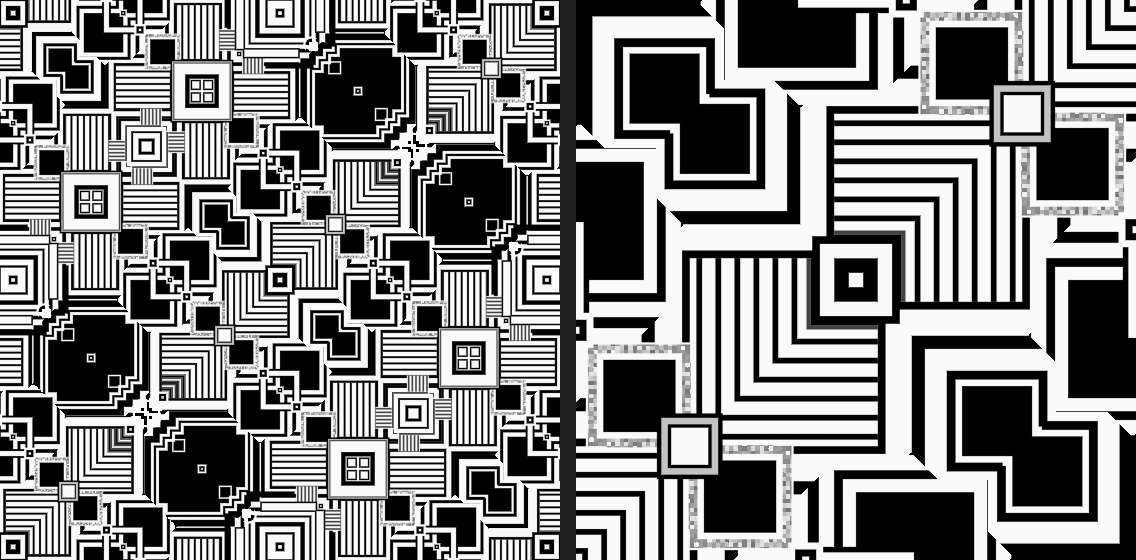
Left: the whole. Right: its middle third, enlarged.
Give the GLSL for this pattern, as a WebGL 2 fragment shader.

```glsl
#version 300 es
precision highp float;
// Draws a mirrored black and white maze of hatched crosses, nested squares and stepped outlines.

uniform vec2 u_resolution;
out vec4 outColor;

const float UNITS = 768.0;      // design units across the canvas
const float REPEAT = 366.0;     // spacing of the diagonal lattice
const float BLACK = 0.0;
const float DARK = 0.26;
const float LIGHT = 0.76;
const float WHITE = 0.98;

float hash(vec2 p) {
    vec3 q = fract(vec3(p.xyx) * 0.1031);
    q += dot(q, q.yzx + 33.33);
    return fract((q.x + q.y) * q.z);
}

// Signed square-cornered distance to a box
float box(vec2 p, vec2 center, vec2 halfSize) {
    vec2 q = abs(p - center) - halfSize;
    return max(q.x, q.y);
}

float square(vec2 p, vec2 center, float halfSide) {
    return box(p, center, vec2(halfSide));
}

// Mirrors the plane across both diagonals
vec2 diagonalFold(vec2 p) {
    if (p.x + p.y < 0.0) p = -p.yx;
    return p.y > p.x ? p.yx : p;
}

float cover(float d, float aa) { return 1.0 - smoothstep(-aa, aa, d); }

void paint(inout float ink, float d, float tone, float aa) {
    ink = mix(ink, tone, cover(d, aa));
}

float band(float d, float inner, float outer) {
    return abs(d - 0.5 * (inner + outer)) - 0.5 * (outer - inner);
}

float stripes(float x, float period, float width) {
    return abs(mod(x, period) - 0.5 * period) - 0.5 * width;
}

// Two outlines around whichever motif is nearest
void outline(inout float ink, inout float nearest, float d, float reach, vec4 edges, float aa) {
    if (d - reach > nearest) return;
    nearest = d - reach;
    ink = WHITE;
    paint(ink, min(band(d, edges.x, edges.y), band(d, edges.z, edges.w)), BLACK, aa);
}

// Small framed dot
void stud(inout float ink, vec2 p, vec2 center, float size, float aa) {
    paint(ink, square(p, center, size), WHITE, aa);
    paint(ink, square(p, center, size * 0.6), BLACK, aa);
    paint(ink, square(p, center, size * 0.2), WHITE, aa);
}

// Black block with a speckled fringe
void block(inout float ink, vec2 p, vec2 center, float size, float aa) {
    float d = square(p, center, size);
    paint(ink, d - 8.0, WHITE, aa);
    paint(ink, band(d, 3.0, 7.0), mix(0.45, 0.95, hash(floor(p / 2.0))), aa);
    paint(ink, d, BLACK, aa);
}

// Ragged white blot
void blot(inout float ink, vec2 p, vec2 center, float radius, float aa) {
    float d = length(p - center) - radius;
    paint(ink, d - 5.0 * hash(floor(p / 4.0)), WHITE, aa);
    float speck = step(0.8, hash(floor(p / 4.0) + 7.0));
    paint(ink, d, mix(ink, BLACK, speck), aa);
}

void main() {
    vec2 uv = gl_FragCoord.xy / u_resolution;
    float aa = 0.75 * UNITS / min(u_resolution.x, u_resolution.y);

    // Fold the lattice into one mirrored diamond, y pointing down
    vec2 p = vec2(uv.x - 0.5, 0.5 - uv.y) * UNITS;
    vec2 st = abs(mod(vec2(p.x + p.y, p.x - p.y) / REPEAT + 1.0, 2.0) - 1.0);
    p = vec2(st.x + st.y, st.x - st.y) * 0.5 * REPEAT;

    // Local frames of the motifs
    vec2 lobe = diagonalFold(p - vec2(76, 76));
    vec2 cross_ = diagonalFold(p - vec2(259, -107));
    vec2 arm = diagonalFold(p - vec2(259, 107));
    vec2 knot = diagonalFold(p - vec2(151, 0));
    vec2 fan = diagonalFold((p - vec2(76, -76)) * vec2(1, -1));
    vec2 target = diagonalFold(p - vec2(366, 0));
    vec2 burst = diagonalFold(p - vec2(183, -183));

    float dLobe = square(lobe, vec2(11.5), 16.0);
    vec2 plus = vec2(11, -11);
    float dCross = min(box(cross_, plus, vec2(36, 48)), box(cross_, plus, vec2(48, 36)));
    float dArm = box(arm, vec2(81, 5.5), vec2(37, 30));
    float dKnot = square(knot, vec2(27, -27), 27.0);
    float dFan = square(fan, vec2(43), 43.0);
    float rTarget = square(target, vec2(0), 0.0);
    float rInner = square(p, vec2(183), 0.0);
    float rCenter = square(p, vec2(0), 0.0);

    // Stepped outlines
    float ink = WHITE, nearest = 1e4;
    outline(ink, nearest, dFan, 0.0, vec4(0, 3.5, 16, 22), aa);
    outline(ink, nearest, dLobe, 8.0, vec4(3, 7, 17, 23), aa);
    outline(ink, nearest, dCross, 4.0, vec4(4, 7, 11, 20), aa);
    outline(ink, nearest, dArm, 0.0, vec4(0, 3, 10, 15), aa);
    outline(ink, nearest, dKnot, 3.0, vec4(6, 10, 17, 22), aa);
    outline(ink, nearest, rTarget - 40.0, 0.0, vec4(0, 3, 9, 14), aa);
    outline(ink, nearest, rInner - 27.0, 0.0, vec4(0, 2, 8, 12), aa);

    // Solid lobes and crosses
    paint(ink, min(dLobe, dCross), BLACK, aa);
    paint(ink, square(lobe, vec2(7, -7), 2.0), WHITE, aa);
    paint(ink, abs(square(cross_, vec2(32), 8.0)) - 1.0, WHITE, aa);
    stud(ink, cross_, vec2(0), 6.0, aa);

    // Bent hatching with a framed corner
    float bend = min(fan.x, fan.y);
    paint(ink, max(dFan, stripes(bend, 8.7, 2.6)), BLACK, aa);
    paint(ink, max(max(dFan, 52.0 - bend), stripes(bend, 4.35, 2.0)), DARK, aa);
    block(ink, fan, vec2(23, -23), 16.5, aa);
    float rFan = square(fan, vec2(0), 0.0);
    paint(ink, rFan - 15.0, BLACK, aa);
    paint(ink, band(rFan, 10.0, 13.0), LIGHT, aa);
    paint(ink, rFan - 8.5, WHITE, aa);

    // Hatched arms around a window
    paint(ink, max(dArm, stripes(arm.y - 5.5, 8.6, 2.6)), BLACK, aa);
    block(ink, arm, vec2(54), 17.0, aa);
    float dTab = box(arm, vec2(70, -35), vec2(15, 11));
    paint(ink, dTab, WHITE, aa);
    paint(ink, max(dTab, stripes(arm.x, 5.0, 2.2)), DARK, aa);
    stud(ink, arm, vec2(51, -51), 5.0, aa);
    float rWindow = square(arm, vec2(0), 0.0);
    paint(ink, rWindow - 43.0, BLACK, aa);
    paint(ink, band(rWindow, 39.0, 41.0), LIGHT, aa);
    paint(ink, rWindow - 38.0, WHITE, aa);
    paint(ink, band(rWindow, 17.0, 23.0), BLACK, aa);
    paint(ink, abs(square(abs(arm), vec2(8.5), 6.0)) - 1.0, BLACK, aa);

    // Interlaced knot
    paint(ink, dKnot, BLACK, aa);
    float rKnot = square(knot, vec2(0), 0.0);
    paint(ink, band(rKnot, 17.0, 29.0), BLACK, aa);
    paint(ink, band(rKnot, 19.5, 26.5), WHITE, aa);
    stud(ink, knot, vec2(23), 8.0, aa);
    stud(ink, knot, vec2(0), 5.0, aa);

    // Nested targets, bars and centre square
    paint(ink, rTarget - 40.0, WHITE, aa);
    paint(ink, min(band(rTarget, 2.5, 6.0), min(band(rTarget, 17.0, 20.0), band(rTarget, 28.0, 34.0))), BLACK, aa);
    float dPill = box(target, vec2(55, -12), vec2(5, 37));
    paint(ink, dPill - 2.0, BLACK, aa);
    paint(ink, dPill, WHITE, aa);
    paint(ink, box(target, vec2(72, 13), vec2(4, 33)), BLACK, aa);
    paint(ink, rInner - 27.0, WHITE, aa);
    paint(ink, min(band(rInner, 7.0, 11.0), band(rInner, 18.5, 21.0)), BLACK, aa);
    paint(ink, rCenter - 20.0, BLACK, aa);
    stud(ink, p, vec2(0), 16.5, aa);

    // Ragged crossings
    blot(ink, burst, vec2(0), 17.0, aa);
    stud(ink, burst, vec2(22, -22), 8.0, aa);
    blot(ink, target, vec2(43), 8.0, aa);

    outColor = vec4(vec3(ink), 1.0);
}
```
